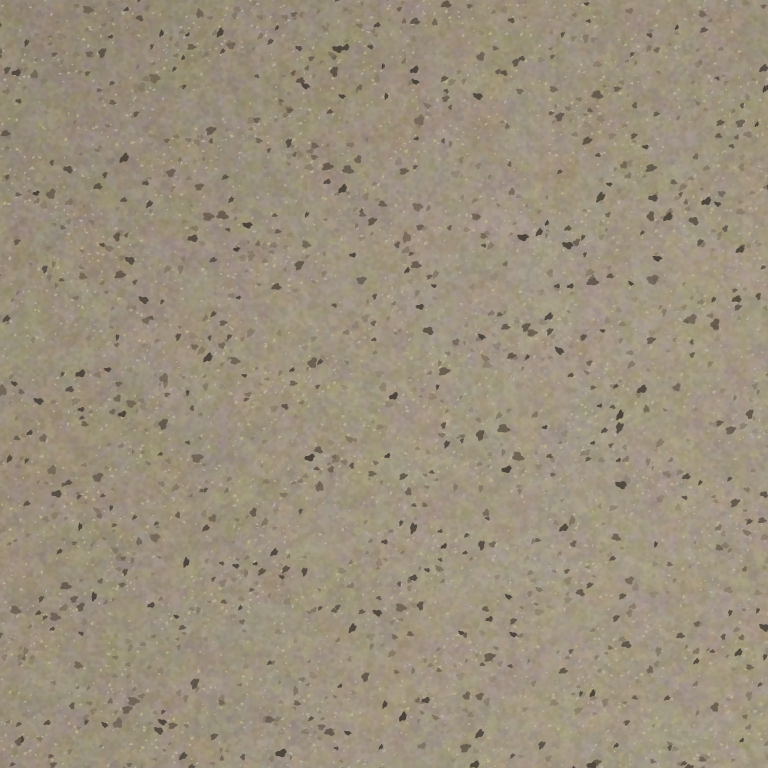
A WebGL 1 fragment shader for this texture:

```glsl
precision highp float;
// Beige speckled stone: a softly mottled, unevenly lit ground strewn with
// clumped dark grains, fainter brown ones and tiny pale flecks.
// All scattering is cellular: jittered points on grids, searched by neighbour.

uniform vec2 u_resolution;

vec3 hash3(vec2 cell) {
  vec3 q = vec3(dot(cell, vec2(127.1, 311.7)),
                dot(cell, vec2(269.5, 183.3)),
                dot(cell, vec2(419.2, 371.9)));
  return fract(sin(q) * 43758.545);
}

// Uneven density of the grains, around 1.
float clumping(vec2 uv) {
  return 1.0 + 0.4 * sin(uv.x * 31.0 + 3.0 * sin(uv.y * 17.0))
             + 0.4 * sin(uv.y * 43.0 - uv.x * 24.0 + 2.0 * sin(uv.x * 19.0));
}

// Smooth cellular noise: three random channels blended between cell points.
vec3 mottle(vec2 p) {
  vec3 sum = vec3(0.0);
  float total = 0.0;
  for (int j = -1; j <= 1; j++) {
    for (int i = -1; i <= 1; i++) {
      vec2 cell = floor(p) + vec2(float(i), float(j));
      vec2 d = p - cell - hash3(cell + 7.3).xy;
      float weight = exp(-5.0 * dot(d, d));
      sum += weight * hash3(cell);
      total += weight;
    }
  }
  return sum / total - 0.5;
}

// Scattered irregular grains; x is coverage, y a random value per grain.
vec2 grains(vec2 uv, float count, float share, float radius, float seed) {
  vec2 p = uv * count;
  float soft = max(0.0012, 0.75 / u_resolution.y);
  vec2 result = vec2(0.0);
  for (int j = -1; j <= 1; j++) {
    for (int i = -1; i <= 1; i++) {
      vec2 cell = floor(p) + vec2(float(i), float(j));
      vec3 place = hash3(cell + seed);
      vec3 form = hash3(cell + seed + 51.7);
      vec2 d = (p - cell - place.xy) / count;
      // Most grains lean up to the right.
      float lean = 0.5 + 2.2 * (form.x - 0.5);
      float c = cos(lean), s = sin(lean);
      d = vec2(c * d.x + s * d.y, c * d.y - s * d.x);
      d *= vec2(0.82, 1.0 + 0.4 * form.y);
      float angle = atan(d.y, d.x + 0.00001);
      float outline = 1.0 + 0.16 * sin(3.0 * angle + 6.3 * form.y)
                          + 0.1 * sin(5.0 * angle + 6.3 * form.x);
      float size = radius * mix(0.6, 1.4, form.z * form.z) * outline;
      float present = step(place.z, share * clumping(cell / count));
      float cover = present * (1.0 - smoothstep(-soft, soft, length(d) - size));
      if (cover > result.x) result = vec2(cover, form.y);
    }
  }
  return result;
}

void main() {
  vec2 uv = gl_FragCoord.xy / u_resolution.y;

  // Ground, lit a little more towards the lower right.
  vec3 color = vec3(0.622, 0.578, 0.502);
  color += 0.035 * (smoothstep(0.0, 0.75, uv.x) - 0.6);
  color -= 0.03 * smoothstep(0.55, 1.05, uv.y);

  // Fine grit, small blotches and broad tints of yellow, pink and blue.
  vec3 grit = mottle(uv * 210.0);
  vec3 blotch = mottle(uv * 85.0 + 13.0);
  vec3 tint = mottle(uv * 24.0 + 31.0);
  color += 0.055 * grit.x + 0.04 * blotch.x + 0.015 * tint.x;
  color += vec3(0.01, 0.008, -0.05) * (blotch.y + 0.6 * tint.y);
  color += vec3(0.012, -0.016, 0.012) * (blotch.z + tint.z);

  // Pale flecks, from cream to bluish white.
  vec2 fleck = grains(uv, 120.0, 0.2, 0.0015, 5.0);
  vec3 fleckColor = mix(vec3(0.76, 0.72, 0.55), vec3(0.73, 0.70, 0.68), fleck.y);
  color = mix(color, fleckColor, 0.75 * fleck.x);

  // Faint brown grains half sunk in the ground.
  vec2 faint = grains(uv, 72.0, 0.17, 0.0036, 23.0);
  color = mix(color, vec3(0.47, 0.42, 0.35), faint.x * mix(0.3, 0.8, faint.y));

  // Dark grains, the strongest nearly charcoal.
  vec2 dark = grains(uv, 58.0, 0.17, 0.0044, 87.0);
  vec3 darkColor = mix(vec3(0.41, 0.36, 0.30), vec3(0.29, 0.26, 0.22), dark.y);
  color = mix(color, darkColor, dark.x * mix(0.7, 1.0, dark.y));

  gl_FragColor = vec4(color, 1.0);
}
```
